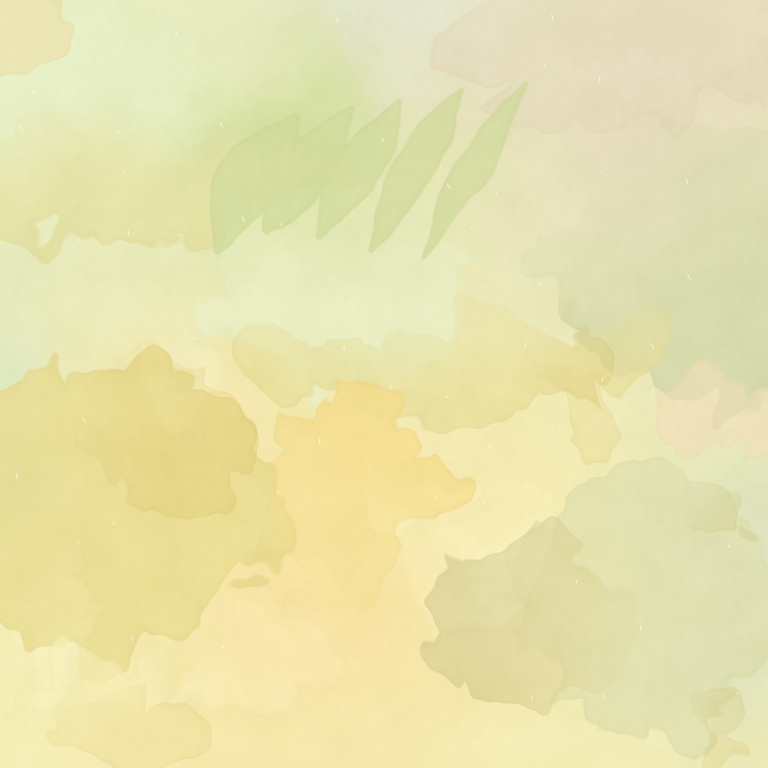
Reproduce this background procedurally as a three.js fragment shader.

```glsl
// Layered watercolour washes in pale yellow, sage and cream, with ragged edges and brush marks.
varying vec2 vUv;

const float PI = 3.14159265;
const vec3 MINT = vec3(0.91, 0.94, 0.78);
const vec3 MIST = vec3(0.90, 0.91, 0.85);
const vec3 SAND = vec3(0.90, 0.86, 0.74);
const vec3 SAGE = vec3(0.82, 0.84, 0.66);
const vec3 LEAF = vec3(0.83, 0.87, 0.62);
const vec3 OCHRE = vec3(0.91, 0.86, 0.56);
const vec3 HONEY = vec3(0.96, 0.87, 0.56);
const vec3 CREAM = vec3(0.96, 0.93, 0.71);
const vec3 OLIVE = vec3(0.87, 0.83, 0.60);
const vec3 REED = vec3(0.87, 0.87, 0.68);
const vec3 BLUSH = vec3(0.95, 0.87, 0.73);

float hash(vec2 p) {
  return fract(sin(dot(p, vec2(127.1, 311.7))) * 43758.545);
}

float cornerSlope(vec2 cell, vec2 offset) {
  float angle = 2.0 * PI * hash(cell);
  return dot(vec2(cos(angle), sin(angle)), offset);
}

float gradientNoise(vec2 p) {
  vec2 i = floor(p), f = fract(p), e = vec2(1.0, 0.0);
  vec2 u = f * f * f * (f * (f * 6.0 - 15.0) + 10.0);
  float low = mix(cornerSlope(i, f), cornerSlope(i + e, f - e), u.x);
  float high = mix(cornerSlope(i + e.yx, f - e.yx), cornerSlope(i + 1.0, f - 1.0), u.x);
  return mix(low, high, u.y);
}

float fbm(vec2 p) {
  float sum = 0.0, gain = 1.0;
  for (int i = 0; i < 4; i++) {
    sum += gain * gradientNoise(p);
    p = p * 2.1 + 17.3;
    gain *= 0.5;
  }
  return sum;
}

// Soft stain without an edge
vec3 stain(vec3 paper, vec2 p, vec2 centre, vec2 radius, vec3 pigment) {
  vec2 q = (p - centre) / radius;
  return mix(paper, pigment, exp(-dot(q, q)));
}

// Pigment inside a signed distance, with a thin darker rim where it dried
vec3 layer(vec3 paper, float d, vec3 pigment, float opacity) {
  float body = smoothstep(0.002, -0.002, d) * opacity;
  float rim = exp(-abs(d) / 0.004) * body;
  return mix(paper, pigment, body) * (1.0 - rim * vec3(0.03, 0.035, 0.06));
}

// Lobed, ragged wash that fades out away from its crisp side
vec3 wash(vec3 paper, vec2 p, vec2 centre, vec2 radius, vec2 crispSide, vec3 pigment, float opacity) {
  vec2 q = (p - centre) / radius;
  vec2 seed = centre * 37.0;
  float lobes = 0.09 * abs(gradientNoise(p * 9.0 + seed));
  float ragged = 0.014 * gradientNoise(p * 34.0 + seed);
  float d = (length(q) - 1.0) * min(radius.x, radius.y) + 0.015 - lobes + ragged;
  float fade = smoothstep(-1.1, 0.4, dot(q, crispSide));
  return layer(paper, d, pigment, opacity * fade);
}

// Lens shaped stroke, pointed at both ends
float strokeDistance(vec2 p, vec2 a, vec2 b, float width) {
  vec2 along = b - a;
  float t = clamp(dot(p - a, along) / dot(along, along), 0.0, 1.0);
  return length(p - a - along * t) - width * (0.15 + sin(PI * t));
}

// Fan of slanted strokes that merge into one mark
float brushMark(vec2 p) {
  float d = 1.0;
  for (int i = 0; i < 5; i++) {
    float k = float(i);
    vec2 a = vec2(0.28 + 0.068 * k, 0.67 + 0.035 * hash(vec2(k, 4.0)));
    vec2 b = vec2(0.38 + 0.075 * k, 0.85 + 0.012 * k);
    d = min(d, strokeDistance(p, a, b, mix(0.038, 0.018, k / 4.0)));
  }
  return d;
}

// Sparse short pale flecks, one at most per cell
float flecks(vec2 p) {
  vec2 cell = floor(p * 15.0);
  vec2 jitter = vec2(hash(cell + 3.1), hash(cell + 8.7)) * 0.6 + 0.2;
  vec2 q = (fract(p * 15.0) - jitter) / 15.0;
  q.x += q.y * (hash(cell + 5.3) - 0.3);
  float d = length(q / vec2(0.001, 0.0035 * hash(cell + 1.9) + 0.001));
  return smoothstep(1.3, 0.5, d) * step(0.78, hash(cell));
}

void main() {
  vec2 p = vUv;
  vec2 bleed = vec2(fbm(p * 5.0), fbm(p * 5.0 + 40.0));
  vec2 soft = p + 0.09 * bleed;
  vec2 w = p + 0.05 * bleed;

  // Soft ground
  vec3 c = mix(CREAM, vec3(0.92, 0.92, 0.73), smoothstep(0.3, 0.7, soft.y));
  c = stain(c, soft, vec2(0.08, 0.90), vec2(0.28, 0.18), MINT);
  c = stain(c, soft, vec2(0.52, 0.99), vec2(0.16, 0.12), MIST);
  c = stain(c, soft, vec2(0.85, 0.88), vec2(0.26, 0.24), SAND);
  c = stain(c, soft, vec2(0.38, 0.82), vec2(0.16, 0.14), LEAF);
  c = stain(c, soft, vec2(0.00, 0.46), vec2(0.10, 0.18), vec3(0.87, 0.91, 0.75));
  c = stain(c, soft, vec2(1.00, 0.25), vec2(0.18, 0.25), vec3(0.87, 0.89, 0.74));
  c = stain(c, soft, vec2(0.40, 0.22), vec2(0.22, 0.28), vec3(0.97, 0.89, 0.64));

  // Upper washes
  c = wash(c, w, vec2(0.00, 0.96), vec2(0.11, 0.07), vec2(0.0), vec3(0.93, 0.88, 0.67), 0.8);
  c = wash(c, w, vec2(0.82, 0.97), vec2(0.22, 0.13), vec2(0.0, -0.5), SAND, 0.7);
  c = wash(c, w, vec2(0.45, 0.63), vec2(0.17, 0.13), vec2(0.0, -0.6), MINT, 0.7);
  c = wash(c, w, vec2(0.14, 0.77), vec2(0.25, 0.07), vec2(0.0, -0.8), vec3(0.90, 0.88, 0.63), 0.75);
  c = wash(c, w, vec2(0.93, 0.66), vec2(0.21, 0.18), vec2(0.5, -0.7), SAGE, 0.75);
  c = layer(c, brushMark(p + 0.018 * bleed), LEAF * 0.985, 0.68);

  // Lower washes
  c = wash(c, w, vec2(0.60, 0.52), vec2(0.25, 0.06), vec2(0.0, -0.5), vec3(0.91, 0.87, 0.60), 0.75);
  c = wash(c, w, vec2(0.14, 0.34), vec2(0.21, 0.19), vec2(0.0), OCHRE, 0.95);
  c = wash(c, w, vec2(0.46, 0.36), vec2(0.12, 0.14), vec2(0.3, 0.5), HONEY, 0.85);
  c = wash(c, w, vec2(0.93, 0.46), vec2(0.08, 0.035), vec2(0.0), BLUSH, 0.7);
  c = wash(c, w, vec2(0.85, 0.23), vec2(0.16, 0.19), vec2(0.0), REED, 0.8);
  c = wash(c, w, vec2(0.68, 0.17), vec2(0.13, 0.10), vec2(-0.6, 0.0), OLIVE, 0.85);
  c = wash(c, w, vec2(0.13, 0.06), vec2(0.15, 0.09), vec2(0.0, 0.6), CREAM, 0.7);

  // Scattered faint glazes, alternately warm and pale
  for (int i = 0; i < 10; i++) {
    float k = float(i);
    vec2 centre = vec2(hash(vec2(k, 2.0)), hash(vec2(k, 9.0)));
    vec2 radius = 0.03 + 0.07 * vec2(hash(vec2(k, 5.0)), hash(vec2(k, 7.0)));
    vec3 glaze = c * mix(vec3(0.98, 0.96, 0.90), vec3(1.01, 1.02, 1.06), mod(k, 2.0));
    c = wash(c, w, centre, radius, vec2(0.5, -0.5), glaze, 0.8);
  }

  // Mottled paper and flecks
  float mottle = fbm(p * 16.0) + 0.6 * gradientNoise(p * vec2(110.0, 70.0));
  c += mottle * vec3(0.012, 0.012, 0.02);
  c = mix(c, vec3(0.99, 0.98, 0.93), 0.7 * flecks(p));
  gl_FragColor = vec4(c, 1.0);
}
```
